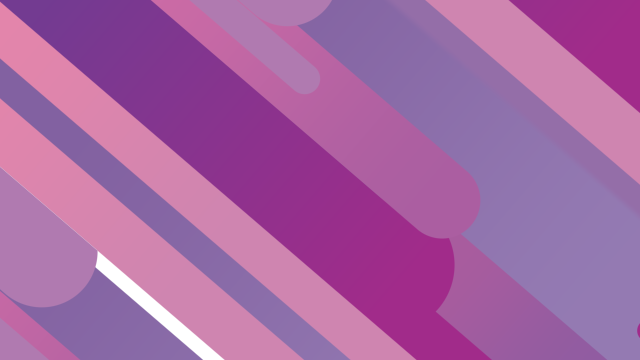
Write a Shadertoy shader that draws this background.

```glsl
// Covers the colour wherever the signed distance d is negative.
void paint(inout vec3 color, vec3 ink, float d) {
    float halfPixel = 0.75 / iResolution.y;
    color = mix(color, ink, 1.0 - smoothstep(-halfPixel, halfPixel, d));
}

// Endless bar along the first axis, with a round tip at the given centre.
float roundBar(vec2 q, vec2 tip, float radius) {
    return length(vec2(max(q.x - tip.x, 0.0), q.y - tip.y)) - radius;
}

void mainImage(out vec4 fragColor, in vec2 fragCoord) {
    // q.x runs down the stripes, q.y across them, from the upper left corner
    vec2 p = fragCoord / iResolution.y - vec2(0.0, 1.0);
    vec2 q = vec2(dot(p, vec2(0.758, -0.652)), dot(p, vec2(0.652, 0.758)));

    // Gradients along the stripes
    vec3 blue = mix(vec3(0.51, 0.38, 0.63), vec3(0.58, 0.48, 0.70), smoothstep(0.3, 1.9, q.x));
    vec3 pink = mix(vec3(0.89, 0.52, 0.67), vec3(0.81, 0.52, 0.69), smoothstep(0.0, 1.0, q.x));
    vec3 purple = mix(vec3(0.45, 0.23, 0.57), vec3(0.63, 0.17, 0.54), clamp((q.x - 0.1) / 1.25, 0.0, 1.0));
    vec3 rose = mix(vec3(0.80, 0.42, 0.65), vec3(0.67, 0.37, 0.63), smoothstep(0.2, 1.3, q.x));
    vec3 trail = mix(vec3(0.66, 0.36, 0.62), vec3(0.57, 0.36, 0.63), smoothstep(1.4, 1.9, q.x));
    vec3 lilac = vec3(0.69, 0.48, 0.69);

    // Upper right stripes, with a soft shade beside the pink one
    vec3 color = mix(blue, vec3(0.58, 0.43, 0.66), smoothstep(0.69, 0.715, q.y));
    paint(color, pink, 0.770 - q.y);
    paint(color, purple, 0.921 - q.y);
    paint(color, purple, length(q - vec2(1.964, 0.478)) - 0.031);

    // Broad purple stripe, its disc and the trail beyond
    paint(color, purple, q.y - 0.274);
    paint(color, trail, max(abs(q.y - 0.2375) - 0.1045, 1.296 - q.x));
    paint(color, purple, length(q - vec2(1.296, 0.144)) - 0.186);

    // Rounded bars at the top
    paint(color, rose, roundBar(q, vec2(1.294, 0.379), 0.106));
    paint(color, lilac, roundBar(q, vec2(0.784, 0.386), 0.043));
    paint(color, lilac, roundBar(q, vec2(0.560, 0.573), 0.142));

    // Lower left stripes, each covering all below its edge
    paint(color, pink, q.y + 0.0035);
    paint(color, blue, q.y + 0.123);
    paint(color, pink, q.y + 0.207);
    paint(color, vec3(1.0), q.y + 0.351);
    paint(color, blue, q.y + 0.390);
    paint(color, rose, q.y + 0.6125);
    paint(color, lilac, q.y + 0.669);
    paint(color, lilac, max(roundBar(q, vec2(0.5435, -0.454), 0.155), q.y + 0.351));

    fragColor = vec4(color, 1.0);
}
```
